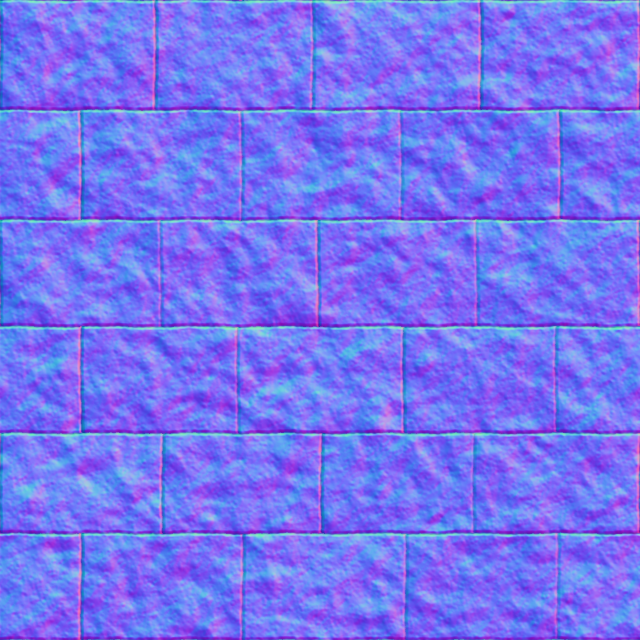
This texture map is drawn by a three.js fragment shader. Its source:

```glsl
varying vec2 vUv;

const float COLUMNS = 4.0;
const float ROWS = 6.0;
const float JOINT_JITTER = 0.09;    // in brick widths
const float ROW_SAG = 0.06;         // in brick heights
const float LIP_WIDTH = 0.0062;     // steep edge of a brick
const float LIP_SLOPE = 0.98;
const float ROUND_WIDTH = 0.011;    // soft shoulder behind the lip
const float ROUND_SLOPE = 0.2;
const float GROOVE_WIDTH = 0.0026;
const float GROOVE_SHADE = 0.2;
const float WOBBLE = 0.0008;
const vec2 RELIEF = vec2(0.86, 1.08);
const vec2 LEAN = vec2(-0.085, -0.095);
const float TILT = 0.1;
const float BLUE_GAIN = 0.982;
const float TAU = 6.2831853;

vec3 hash3(vec2 cell) {
  vec3 q = fract(cell.xyx * vec3(0.1031, 0.1030, 0.0973) + 0.137);
  q += dot(q, q.yxz + 33.33);
  return fract((q.xxy + q.yzz) * q.zyx);
}

// Slope of tiling cellular bumps: one round hill or dent per cell
vec2 bumpSlope(vec2 p, float cells) {
  p *= cells;
  vec2 base = floor(p);
  vec2 slope = vec2(0.0);
  for (int j = -1; j <= 1; j++) {
    for (int i = -1; i <= 1; i++) {
      vec2 cell = base + vec2(float(i), float(j));
      vec3 rnd = hash3(mod(cell, cells));
      vec2 d = p - cell - rnd.xy;
      float w = max(0.0, 1.0 - dot(d, d));
      slope += (2.0 * rnd.z - 1.0) * w * w * d;
    }
  }
  return slope;
}

// Broad swells, blotches and grain
vec2 stoneSlope(vec2 p) {
  vec2 warped = p + 0.004 * sin(TAU * vec2(9.0 * p.y + 4.0 * p.x, 8.0 * p.x - 5.0 * p.y));
  return 0.38 * bumpSlope(p, 13.0)
       + 0.90 * bumpSlope(warped, 29.0)
       + 0.88 * bumpSlope(warped, 53.0)
       + 0.52 * bumpSlope(p, 109.0)
       + 0.52 * bumpSlope(p, 187.0);
}

// Height of a bed joint, counted from the bottom
float bedJoint(float row) {
  float sag = clamp(row - 1.0, 0.0, 1.0) * clamp((ROWS - row) * 0.5, 0.0, 1.0);
  return (row - ROW_SAG * sag) / ROWS;
}

// Upright joint: x is its position, y its strength
vec2 uprightJoint(float column, float row) {
  vec2 id = mod(vec2(column, row), vec2(COLUMNS, ROWS));
  vec3 rnd = hash3(id + 17.0);
  float inner = step(0.5, id.x);
  float shift = 0.5 * (1.0 - mod(row, 2.0));
  float x = (column + shift + JOINT_JITTER * (rnd.x - 0.5) * inner) / COLUMNS;
  return vec2(x + 0.004 * shift, mix(1.0, 0.45 + 0.5 * rnd.y, inner));
}

// Steep band just inside an edge, flat in the middle of the joint
float lip(float d) {
  float t = d / LIP_WIDTH;
  return LIP_SLOPE * smoothstep(0.0, 0.35, t) * (1.0 - smoothstep(0.35, 1.0, t));
}

float shoulder(float d) {
  return ROUND_SLOPE * exp(-d / ROUND_WIDTH);
}

float groove(float d) {
  return 1.0 - smoothstep(0.0, GROOVE_WIDTH, d);
}

void main() {
  // Uneven brick outline
  vec2 p = vUv + WOBBLE * (sin(TAU * (vec2(5.0, 7.0) * vUv.yx + vec2(0.1, 0.6)))
                   + 0.5 * sin(TAU * (vec2(23.0, 19.0) * vUv.yx + vec2(0.4, 0.2)))
                   + 0.25 * sin(TAU * vec2(83.0, 91.0) * vUv.yx));

  // Find the brick
  float row = floor(p.y * ROWS);
  row += step(bedJoint(row + 1.0), p.y) - step(p.y, bedJoint(row));
  float column = floor(p.x * COLUMNS - 0.5 * (1.0 - mod(row, 2.0)));
  column += step(uprightJoint(column + 1.0, row).x, p.x)
          - step(p.x, uprightJoint(column, row).x);

  vec2 leftJoint = uprightJoint(column, row);
  vec2 rightJoint = uprightJoint(column + 1.0, row);
  float left = max(0.0, p.x - leftJoint.x);
  float right = max(0.0, rightJoint.x - p.x);
  float bottom = max(0.0, p.y - bedJoint(row));
  float top = max(0.0, bedJoint(row + 1.0) - p.y);

  // Worn edges
  vec2 wear = 0.9 + 0.2 * sin(TAU * (vec2(31.0, 23.0) * vUv.yx))
                  + 0.2 * sin(TAU * (vec2(67.0, 59.0) * vUv.yx + 0.3));
  vec2 edge = vec2(
    rightJoint.y * (lip(right) + shoulder(right)) - leftJoint.y * (lip(left) + shoulder(left)),
    lip(top) + shoulder(top) - lip(bottom) - shoulder(bottom));

  // Stone face and normal
  vec2 brick = mod(vec2(column, row), vec2(COLUMNS, ROWS));
  vec2 tilt = TILT * (hash3(brick + 5.0).xy - 0.5);
  vec2 slope = LEAN + tilt + RELIEF * stoneSlope(vUv) + edge * wear;
  vec3 color = 0.5 + 0.5 * normalize(vec3(slope, 1.0));
  color.b *= BLUE_GAIN;

  // Shaded joints
  float upright = max(leftJoint.y * groove(left), rightJoint.y * groove(right));
  float joint = max(upright, max(groove(bottom), groove(top)));
  gl_FragColor = vec4(color * (1.0 - GROOVE_SHADE * joint), 1.0);
}
```
